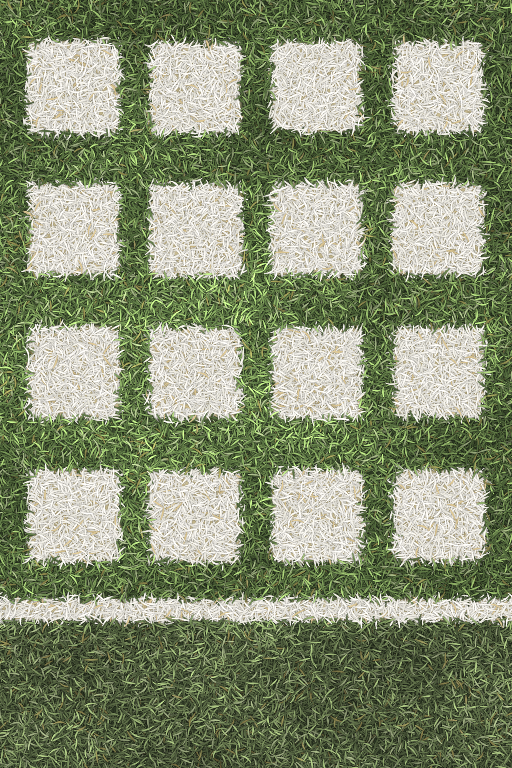
This pattern is drawn by a WebGL 1 fragment shader. Its source:

```glsl
precision highp float;
// Turf seen from above with a 4 by 4 grid of white painted squares and a painted line.
// Layers of jittered cells each grow one blade; a blade takes paint if its root lies
// inside a painted shape, so every painted edge is ragged. One unit is the canvas width.

uniform vec2 u_resolution;

#define GRID_COUNT 4.0
#define FIRST_SQUARE vec2(0.1440, 0.4925)
#define PITCH vec2(0.2375, 0.2793)
#define SQUARE_HALF 0.0895
#define LINE_Y 0.3085
#define LINE_HALF 0.0215
#define BLADE_LAYERS 8
#define CELL 0.0150
#define BLADE_HALF_LENGTH 0.0130
#define BLADE_HALF_WIDTH 0.0017
#define STRAW vec3(0.70, 0.59, 0.33)

vec4 hash4(vec2 p) {
  vec4 q = fract(p.xyxy * vec4(0.1031, 0.1030, 0.0973, 0.1099));
  q += dot(q, q.wzxy + 33.33);
  return fract((q.xxyz + q.yzzw) * q.zywx);
}

float roundedBox(vec2 p, float halfSize, float radius) {
  vec2 q = abs(p) - halfSize + radius;
  return length(max(q, 0.0)) + min(max(q.x, q.y), 0.0) - radius;
}

// Signed distance to the painted squares and the line, negative inside
float paintDistance(vec2 p) {
  vec2 id = clamp(floor((p - FIRST_SQUARE) / PITCH + 0.5), 0.0, GRID_COUNT - 1.0);
  vec4 vary = hash4(id + 17.0) - 0.5;
  vec2 local = p - FIRST_SQUARE - id * PITCH - vary.xy * 0.003;
  float square = roundedBox(local, SQUARE_HALF + vary.z * 0.003, 0.018);
  return min(square, abs(p.y - LINE_Y) - LINE_HALF);
}

// Slow drift of growth and light, roughly -1 to 1
float patches(vec2 p) {
  float s = sin(p.x * 13.0 + 2.0 * sin(p.y * 9.0));
  s += sin(p.y * 17.0 - p.x * 8.0 + 1.3);
  s += 0.7 * sin(p.x * 37.0 + p.y * 29.0 + 2.0 * sin(p.x * 19.0));
  return s / 2.7;
}

// Overall light on the turf: brightest left of the middle
float turfLight(vec2 p) {
  vec2 d = (p - vec2(0.34, 0.76)) * vec2(1.5, 1.9);
  return 0.88 + 0.26 * exp(-2.0 * dot(d, d)) + 0.10 * patches(p);
}

vec3 grassColour(vec2 root, vec4 rnd) {
  vec3 deep = vec3(0.27, 0.35, 0.20);
  vec3 fresh = vec3(0.68, 0.83, 0.48);
  vec3 colour = mix(deep, fresh, rnd.x * rnd.x * 0.9 + 0.1 * rnd.y);
  // Worn, duller turf below the line
  float worn = 1.0 - smoothstep(LINE_Y - 0.06, LINE_Y + 0.03, root.y);
  float grey = dot(colour, vec3(0.33, 0.50, 0.17));
  colour = mix(colour, grey * vec3(0.97, 1.05, 0.78), worn * 0.5);
  colour = mix(colour, vec3(0.64, 0.68, 0.53), 0.7 * step(0.88, rnd.z));
  colour = mix(colour, STRAW * 0.85, 0.6 * step(0.96, rnd.w));
  return colour * turfLight(root);
}

vec3 paintColour(vec4 rnd) {
  vec3 colour = mix(vec3(0.88, 0.87, 0.82), vec3(1.0, 0.99, 0.97), sqrt(rnd.x));
  return mix(colour, STRAW * 1.12, 0.65 * step(0.965, rnd.w));
}

// Ground showing between the blades
vec3 groundColour(vec2 p, float pixel) {
  vec3 soil = vec3(0.20, 0.25, 0.16) * turfLight(p);
  vec3 stained = vec3(0.76, 0.71, 0.55) + 0.05 * patches(p * 3.0);
  return mix(stained, soil, smoothstep(-0.004 - pixel, 0.004 + pixel, paintDistance(p)));
}

// Lays the blade of one cell, with its soft shadow, over the colour below
vec3 layBlade(vec3 below, vec2 p, vec2 cell, vec2 shift, float depth, float pixel) {
  vec4 shape = hash4(cell + depth * 71.0);
  vec4 tone = hash4(cell.yx + depth * 53.0 + 211.0);
  vec2 root = (cell + 0.15 + 0.7 * shape.xy) * CELL - shift;
  float angle = shape.z * 6.2832;
  vec2 along = vec2(cos(angle), sin(angle));
  vec2 d = p - root;
  float t = dot(d, along);
  float reach = BLADE_HALF_LENGTH * (0.6 + 0.4 * shape.w);
  float bend = (tone.y - 0.5) * 50.0 * t * t;
  float side = dot(d, vec2(-along.y, along.x)) - bend;
  float distanceToSpine = length(vec2(max(abs(t) - reach, 0.0), side));
  float taper = BLADE_HALF_WIDTH * (1.0 - 0.45 * smoothstep(0.0, reach, abs(t)));
  float edge = distanceToSpine - taper;
  float body = 1.0 - smoothstep(-0.5 * pixel, 0.5 * pixel, edge);
  float shadow = 1.0 - smoothstep(0.0, 0.0022, edge);
  float painted = step(paintDistance(root), (tone.z - 0.5) * 0.014);
  vec3 grass = grassColour(root, tone) * mix(0.66, 1.18, depth);
  vec3 paint = paintColour(tone) * mix(0.91, 1.02, depth);
  vec3 colour = mix(grass, paint, painted);
  colour *= 1.0 + 0.10 * clamp(t / reach, -1.0, 1.0) * (1.0 - 0.6 * painted);
  below *= 1.0 - shadow * mix(0.24, 0.10, painted);
  return mix(below, colour, body);
}

void main() {
  vec2 p = gl_FragCoord.xy / u_resolution.x;
  float pixel = 1.0 / u_resolution.x;
  vec3 colour = groundColour(p, pixel);
  for (int layer = 0; layer < BLADE_LAYERS; layer++) {
    float depth = float(layer) / float(BLADE_LAYERS - 1);
    vec2 shift = vec2(0.37, 0.61) * CELL * float(layer) + 0.3;
    vec2 home = floor((p + shift) / CELL);
    for (int y = -1; y <= 1; y++)
      for (int x = -1; x <= 1; x++)
        colour = layBlade(colour, p, home + vec2(float(x), float(y)), shift, depth, pixel);
  }
  gl_FragColor = vec4(clamp(colour, 0.0, 1.0), 1.0);
}
```
